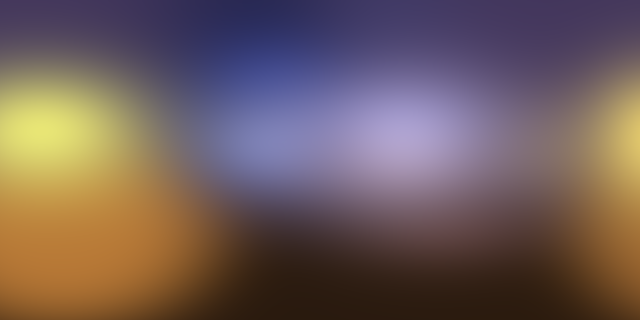
Give the GLSL for this background, as a Shadertoy shader.

```glsl
// Soft round falloff, 1 at the centre
float glow(vec2 uv, vec2 centre, vec2 radius) {
    vec2 d = (uv - centre) / radius;
    return exp(-dot(d, d));
}

// Flat-topped falloff with a firmer rim
float plateau(vec2 uv, vec2 centre, vec2 radius) {
    vec2 d = (uv - centre) / radius;
    float d2 = dot(d, d);
    return exp(-d2 * d2);
}

void mainImage(out vec4 fragColor, in vec2 fragCoord) {
    vec2 uv = fragCoord / iResolution.xy;

    // Dark ground fading into a violet sky
    vec3 ground = mix(vec3(0.16, 0.10, 0.055), vec3(0.18, 0.11, 0.05), abs(uv.x - 0.5));
    vec3 sky = mix(vec3(0.26, 0.21, 0.36), vec3(0.15, 0.15, 0.31), glow(uv, vec2(0.41, 0.92), vec2(0.17, 0.4)));
    vec3 color = mix(ground, sky, smoothstep(0.12, 0.65, uv.y));
    color = mix(color, vec3(0.25, 0.23, 0.41), 0.6 * glow(uv, vec2(0.61, 1.0), vec2(0.12, 0.2)));

    // Muted haze on the right and a mauve reflection below
    color = mix(color, vec3(0.51, 0.43, 0.40), 0.75 * glow(uv, vec2(0.86, 0.53), vec2(0.15, 0.20)));
    color = mix(color, vec3(0.42, 0.27, 0.24), 0.5 * glow(uv, vec2(0.70, 0.28), vec2(0.15, 0.13)));

    // Amber light at both sides
    color = mix(color, vec3(0.72, 0.47, 0.21), plateau(uv, vec2(0.10, 0.27), vec2(0.25, 0.31)));
    color = mix(color, vec3(0.63, 0.41, 0.19), plateau(uv, vec2(1.12, 0.27), vec2(0.23, 0.32)));

    // Deep blue, pale blue and lavender in the middle
    color = mix(color, vec3(0.20, 0.25, 0.56), 0.8 * glow(uv, vec2(0.42, 0.74), vec2(0.12, 0.16)));
    color = mix(color, vec3(0.48, 0.51, 0.74), 0.9 * glow(uv, vec2(0.42, 0.55), vec2(0.13, 0.17)));
    vec3 lavender = mix(vec3(0.70, 0.61, 0.70), vec3(0.69, 0.66, 0.87), smoothstep(0.35, 0.7, uv.y));
    color = mix(color, lavender, glow(uv, vec2(0.63, 0.55), vec2(0.16, 0.23)));

    // Bright yellow cores
    color = mix(color, vec3(0.91, 0.90, 0.46), glow(uv, vec2(0.065, 0.59), vec2(0.17, 0.20)));
    color = mix(color, vec3(0.91, 0.81, 0.43), glow(uv, vec2(1.03, 0.57), vec2(0.11, 0.22)));

    fragColor = vec4(color, 1.0);
}
```
